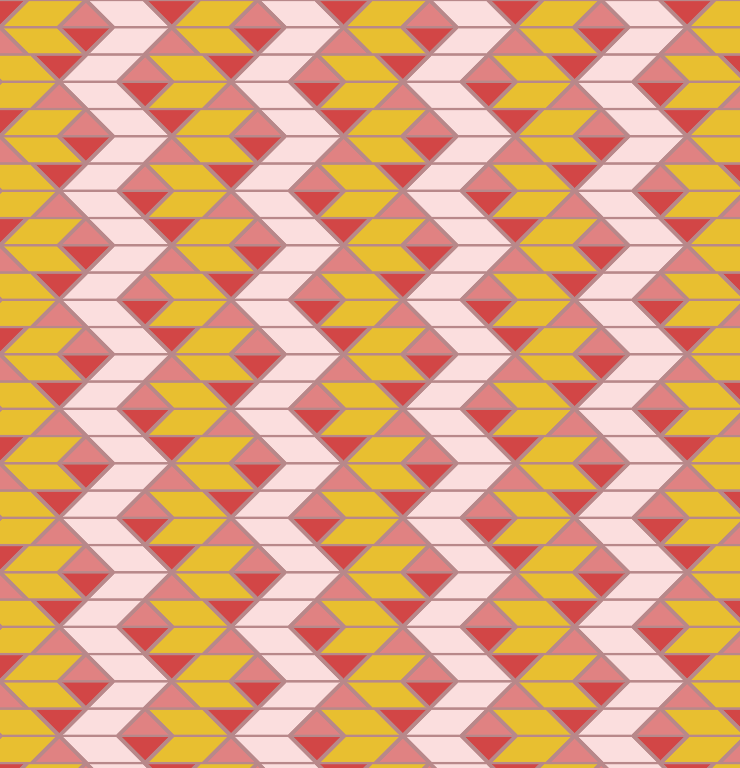
Reproduce this pattern procedurally as a Shadertoy shader.

```glsl
const vec3 BLUSH = vec3(0.985, 0.87, 0.87);
const vec3 MUSTARD = vec3(0.91, 0.75, 0.19);
const vec3 ROSE = vec3(0.88, 0.51, 0.51);
const vec3 RED = vec3(0.825, 0.275, 0.275);
const vec3 OUTLINE = vec3(0.72, 0.535, 0.54);

// Coverage of a line at the given distance from its centre
float stroke(float dist, float halfWidth, float pixel) {
    return 1.0 - smoothstep(-0.5 * pixel, 0.5 * pixel, dist - halfWidth);
}

void mainImage(out vec4 fragColor, in vec2 fragCoord) {
    // One unit is a row; y runs down from the top edge
    float rowsDown = 28.18;
    float pixel = rowsDown / iResolution.y;
    vec2 p = vec2(fragCoord.x, iResolution.y - fragCoord.y) * pixel;

    // Bands two rows tall, every second one mirrored and shifted
    float odd = mod(floor(p.y * 0.5), 2.0);
    float y = mod(p.y, 2.0) - 1.0;
    float period = 6.303;
    float halfPeriod = 0.5 * period;
    float x = mod(p.x - 2.175 * odd + halfPeriod, period) - halfPeriod;
    x *= 2.0 * odd - 1.0;

    // Slanted edges: crossing triangles at x = 0, diamond at the half period
    float rise = abs(y);
    float crossingEdge = abs(x) - rise;
    float diamondEdge = abs(x) - (halfPeriod - 1.0 + rise);

    // Fills
    bool lower = y > 0.0;
    vec3 color = x > 0.0 ? BLUSH : MUSTARD;
    if (crossingEdge < 0.0) color = lower ? ROSE : RED;
    if (diamondEdge > 0.0) color = lower ? RED : ROSE;

    // Outlines: heavier diagonals, finer row lines
    float diagonal = min(abs(crossingEdge), abs(diamondEdge)) * 0.7071;
    float level = min(rise, 1.0 - rise);
    float line = max(stroke(diagonal, 0.074, pixel), stroke(level, 0.045, pixel));

    fragColor = vec4(mix(color, OUTLINE, line), 1.0);
}
```
